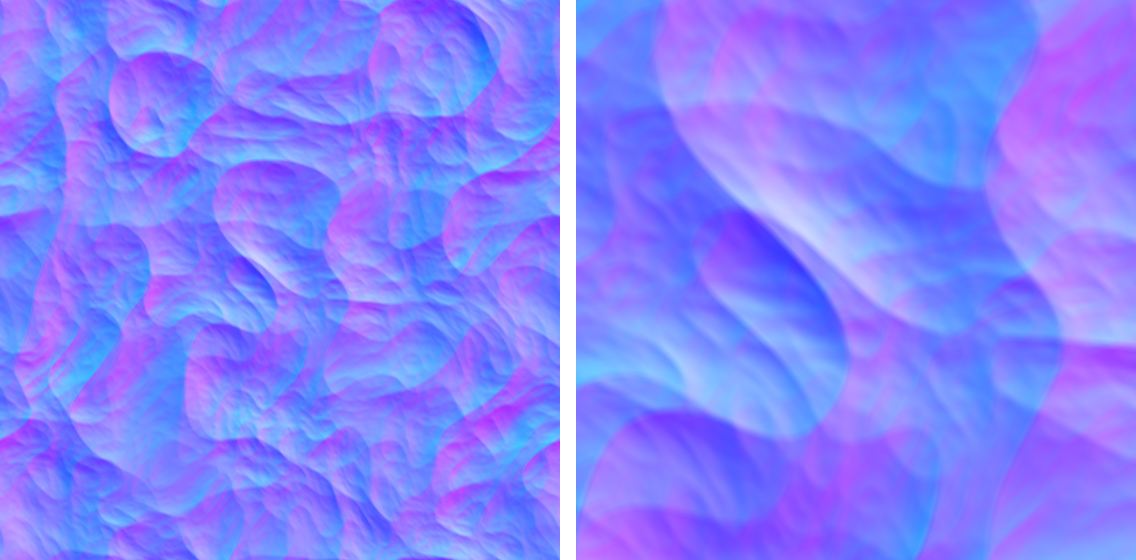
Left, the full canvas; right, a detail of the centre.
This texture map is drawn by a Shadertoy shader. Its source:

```glsl
// Tileable tangent-space normal map of rough, crumpled rock with soft bowls and sharp crests.

const float TAU = 6.2831853;
const float SOFTNESS = 0.0032;   // half width of the slope filter, in canvas units
const float STRENGTH = 0.122;    // slope to colour scale
const int   OCTAVES = 5;

float hash(vec2 cell, float seed) {
    return fract(sin(dot(cell, vec2(127.1, 311.7)) + seed * 17.31) * 43758.5453);
}

// Dot product of a lattice corner's random direction with the offset to it
float cornerSlope(vec2 cell, vec2 offset, float period, float seed) {
    float angle = TAU * hash(mod(cell, period), seed);
    return dot(vec2(cos(angle), sin(angle)), offset);
}

// Gradient noise that repeats after "period" cells
float gradientNoise(vec2 p, float period, float seed) {
    vec2 cell = floor(p);
    vec2 f = p - cell;
    vec2 u = f * f * f * (f * (f * 6.0 - 15.0) + 10.0);
    vec2 e = vec2(1.0, 0.0);
    float a = cornerSlope(cell, f, period, seed);
    float b = cornerSlope(cell + e.xy, f - e.xy, period, seed);
    float c = cornerSlope(cell + e.yx, f - e.yx, period, seed);
    float d = cornerSlope(cell + e.xx, f - e.xx, period, seed);
    return mix(mix(a, b, u.x), mix(c, d, u.x), u.y);
}

// Bends the domain so that crests curl and lean
vec2 warp(vec2 p, float frequency, float amount, float seed) {
    vec2 q = p * frequency;
    return p + amount * vec2(gradientNoise(q, frequency, seed),
                             gradientNoise(q, frequency, seed + 1.0));
}

// Ridged fractal: creased where the noise crosses zero, round elsewhere
float rockHeight(vec2 p, float baseFrequency, float gain) {
    p = warp(p, 4.0, 0.065, 31.0);
    p = warp(p, 11.0, 0.012, 47.0);
    float height = 0.0;
    float amplitude = 1.0 / baseFrequency;
    float frequency = baseFrequency;
    for (int i = 0; i < OCTAVES; i++) {
        float n = gradientNoise(p * frequency, frequency, float(i) * 3.0 + 5.0);
        height -= amplitude * abs(n);
        frequency *= 2.0;
        amplitude *= gain;
    }
    return height;
}

// Central difference slope, wide enough to soften the crests
vec2 rockSlope(vec2 p, float reach) {
    vec2 e = vec2(reach, 0.0);
    float dx = rockHeight(p + e.xy, 5.0, 0.325) - rockHeight(p - e.xy, 5.0, 0.325);
    float dy = rockHeight(p + e.yx, 5.0, 0.325) - rockHeight(p - e.yx, 5.0, 0.325);
    return vec2(dx, dy) / (2.0 * reach);
}

// Packs the sideways tilt into red and green over a full blue
vec3 encodeNormal(vec2 slope, float strength) {
    vec2 tilt = -slope * strength;
    tilt /= sqrt(1.0 + 1.5 * dot(tilt, tilt));
    return vec3(0.503 + tilt.x, 0.505 + tilt.y, 1.0);
}

void mainImage(out vec4 fragColor, in vec2 fragCoord) {
    vec2 uv = fragCoord / iResolution.xy;
    fragColor = vec4(encodeNormal(rockSlope(uv, SOFTNESS), STRENGTH), 1.0);
}
```
